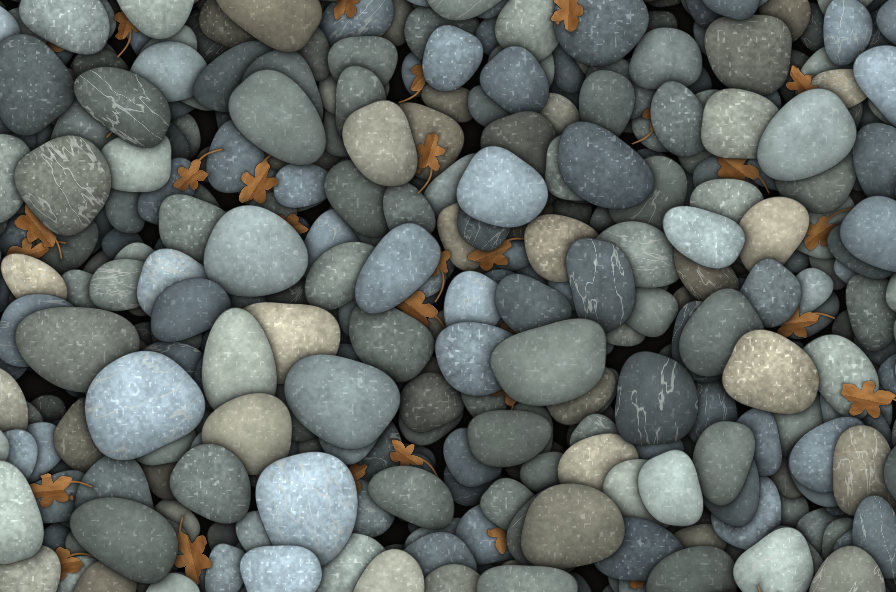
Reproduce this texture procedurally as a WebGL 1 fragment shader.

```glsl
precision highp float;
uniform vec2 u_resolution;

// Lengths are fractions of the canvas height.
const float PI = 3.14159265;
const float JITTER = 0.55;
const float SHADOW_WIDTH = 0.008;
const float SHADOW_DEPTH = 0.62;
const float GRAIN = 0.30;
const float MOTTLE = 0.30;
const float VEIN_SHARE = 0.28;
const float LEAF_CELL = 0.13;
const float DARK_TONE = 0.34;
const float PALE_TONE = 0.76;
const vec3 GAP = vec3(0.09, 0.085, 0.075);
const vec3 BLUE_TINT = vec3(0.90, 1.01, 1.06);
const vec3 GREEN_TINT = vec3(0.96, 1.04, 0.99);
const vec3 WARM_TINT = vec3(1.06, 1.03, 0.90);
const vec3 VEIN = vec3(0.78, 0.80, 0.77);
const vec3 LEAF_DARK = vec3(0.38, 0.23, 0.11);
const vec3 LEAF_PALE = vec3(0.72, 0.52, 0.31);

vec3 hash3(vec2 p) {
  vec3 h = fract(p.xyx * vec3(0.1031, 0.1030, 0.0973));
  h += dot(h, h.yxz + 33.33);
  return fract((h.xxy + h.yzz) * h.zyx);
}

float noise(vec2 p) {
  vec2 i = floor(p), f = fract(p);
  f = f * f * (3.0 - 2.0 * f);
  return mix(mix(hash3(i).x, hash3(i + vec2(1, 0)).x, f.x),
             mix(hash3(i + vec2(0, 1)).x, hash3(i + vec2(1, 1)).x, f.x), f.y);
}

float fbm(vec2 p) {
  float sum = 0.0, gain = 0.53;
  for (int i = 0; i < 4; i++) {
    sum += gain * noise(p);
    p = p * 2.07 + 17.3;
    gain *= 0.5;
  }
  return sum;
}

mat2 turn(float a) {
  float c = cos(a), s = sin(a);
  return mat2(c, s, -s, c);
}

// Rounded, slightly lopsided outline: 1 on the rim.
float stoneRadius(vec2 q, vec3 rnd) {
  float power = mix(2.0, 2.7, rnd.x);
  vec2 a = pow(abs(q) + 1e-4, vec2(power));
  float angle = atan(q.y, q.x);
  float wobble = 0.06 * cos(3.0 * angle + 6.3 * rnd.y) + 0.04 * cos(2.0 * angle + 6.3 * rnd.z);
  return pow(a.x + a.y, 1.0 / power) * (1.0 + wobble);
}

vec3 stoneColor(vec2 d, vec2 q, float r, float major, vec3 rnd, vec3 kind) {
  vec2 m = d + 9.0 * rnd.xy;
  vec3 tint = mix(BLUE_TINT, GREEN_TINT, smoothstep(0.1, 0.6, kind.x));
  tint = mix(tint, WARM_TINT, smoothstep(0.7, 1.0, kind.x));
  vec3 albedo = tint * mix(DARK_TONE, PALE_TONE, kind.y);

  // Mineral texture
  float roughness = mix(0.4, 1.2, rnd.z);
  float grain = 0.6 * noise(m * 150.0) + 0.4 * noise(m * 290.0) - 0.5;
  albedo *= 1.0 + GRAIN * roughness * grain + MOTTLE * (fbm(m * 26.0) - 0.5);
  albedo += 0.16 * roughness * smoothstep(0.75, 0.95, noise(m * 200.0 + 31.0));
  float band = fbm(q * vec2(0.8, 2.2) + 40.0 * rnd.xy);
  float vein = 1.0 - smoothstep(0.004, 0.025, abs(band - 0.5));
  albedo = mix(albedo, VEIN, 0.55 * vein * step(kind.z, VEIN_SHARE));

  // Soft overhead light
  float height = sqrt(max(0.0, 1.0 - r * r));
  return albedo * (mix(0.48, 1.04, pow(height, 0.6)) + 0.16 * d.y / major);
}

void paintStones(inout vec3 col, vec2 p, float layer, float cell, float share, float light) {
  float px = 0.8 / u_resolution.y;
  mat2 grid = turn(0.4 + 0.7 * layer);
  vec2 g = grid * p / cell;
  for (int j = -1; j <= 1; j++) for (int i = -1; i <= 1; i++) {
    vec2 id = floor(g) + vec2(i, j);
    vec2 key = id + 41.7 * layer + 60.0;
    vec3 place = hash3(key), form = hash3(key + 113.3), rnd = hash3(key + 271.9);
    if (place.z > share) continue;
    vec2 d = (g - id - 0.5 - JITTER * (place.xy - 0.5)) * cell * grid;
    float major = cell * mix(0.43, 0.67, form.x);
    vec2 radii = major * vec2(1.0, mix(0.62, 0.93, form.y));
    vec2 q = turn(form.z * PI) * d / radii;
    float r = stoneRadius(q, rnd);
    float dist = (r - 1.0) * radii.y;
    col *= 1.0 - SHADOW_DEPTH * exp(-max(dist, 0.0) / SHADOW_WIDTH);
    if (dist < px) {
      vec3 stone = light * stoneColor(d, q, r, major, rnd, hash3(key + 397.1));
      col = mix(col, stone, 1.0 - smoothstep(-px, px, dist));
    }
  }
}

// Curled, torn leaves, each with a thin stalk.
void paintLeaves(inout vec3 col, vec2 p, float seed, float share) {
  float px = 0.8 / u_resolution.y;
  vec2 g = p / LEAF_CELL;
  for (int j = -1; j <= 1; j++) for (int i = -1; i <= 1; i++) {
    vec2 id = floor(g) + vec2(i, j);
    vec3 place = hash3(id + seed), form = hash3(id + seed + 57.1);
    if (place.z > share) continue;
    vec2 d = turn(6.3 * form.x) * (g - id - 0.2 - 0.6 * place.xy) * LEAF_CELL;
    float lobes = 0.5 + 0.5 * abs(cos(2.5 * atan(d.y, d.x) + 3.0 * form.y));
    float reach = mix(0.03, 0.05, form.z) * lobes;
    float dist = length(d * vec2(1.0, 1.5)) - reach + 0.012 * (noise(d * 110.0 + seed) - 0.5);
    float bend = abs(d.y - 0.012 * sin(d.x * 45.0)) - 0.0016;
    dist = min(dist, max(bend, abs(d.x - 0.035) - 0.035));
    col *= 1.0 - 0.5 * exp(-max(dist, 0.0) / 0.005);
    float fold = 0.35 * step(0.0, d.y) + 0.75 * fbm(d * vec2(50.0, 130.0) + 20.0 * form.xy);
    vec3 leaf = mix(LEAF_DARK, LEAF_PALE, clamp(fold, 0.0, 1.0));
    col = mix(col, leaf, 1.0 - smoothstep(-px, px, dist));
  }
}

void main() {
  vec2 p = gl_FragCoord.xy / u_resolution.y;
  vec3 col = GAP;
  paintStones(col, p, 0.0, 0.085, 1.0, 0.80);
  paintStones(col, p, 1.0, 0.105, 0.9, 0.92);
  paintLeaves(col, p, 19.0, 0.45);
  paintStones(col, p, 2.0, 0.122, 0.85, 1.0);
  paintLeaves(col, p, 83.0, 0.07);
  paintStones(col, p, 3.0, 0.150, 0.5, 1.06);
  gl_FragColor = vec4(clamp(col, 0.0, 1.0), 1.0);
}
```
